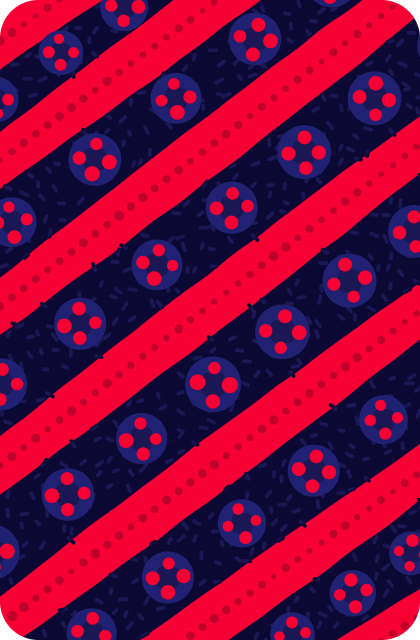
Give the GLSL for this pattern, as a Shadertoy shader.

```glsl
// Rounded card of slanted red stripes on navy, with beads along each stripe and
// four-spot discs between them. A cubic row curve spaces stripes and discs alike;
// hashes and gradient noise vary sizes, edges and the scattered flecks.

const vec3 RED = vec3(0.97, 0.0, 0.20);
const vec3 BEAD_RED = vec3(0.75, 0.0, 0.17);
const vec3 NAVY = vec3(0.045, 0.035, 0.20);
const vec3 DISC_BLUE = vec3(0.13, 0.13, 0.45);
const vec3 FLECK_BLUE = vec3(0.10, 0.09, 0.33);
const vec3 OUTSIDE = vec3(1.0);

// Lengths are fractions of the canvas height.
const vec2 MID = vec2(0.328, 0.5234);
const vec3 ROW_CURVE = vec3(0.2546, 0.0033, -0.00345);
const float STRIPE_HALF = 0.0405;
const float STRIPE_TAPER = 0.005;
const float EDGE_WOBBLE = 0.003;
const float BEAD_STEP = 0.0186;
const float DISC_RADIUS = 0.0418;
const float DISC_SQUEEZE = 0.0017;
const float FLECK_CELL = 0.027;
const float CORNER = 0.06;

// Disc rows from the top: anchor x, spacing in x.
const vec2 DISC_ROW[6] = vec2[6](
    vec2(0.194, 0.097), vec2(0.275, 0.125), vec2(0.362, 0.115),
    vec2(0.333, 0.110), vec2(0.378, 0.114), vec2(0.457, 0.096));

float hash(vec2 p) {
    vec3 q = fract(vec3(p.xyx) * 0.1031);
    q += dot(q, q.yzx + 33.33);
    return fract((q.x + q.y) * q.z);
}

float gradientDot(vec2 cell, vec2 offset) {
    float a = 6.2832 * hash(cell);
    return dot(vec2(cos(a), sin(a)), offset);
}

float gradientNoise(vec2 p) {
    vec2 i = floor(p), f = fract(p), u = f * f * (3.0 - 2.0 * f), e = vec2(1, 0);
    return mix(mix(gradientDot(i, f), gradientDot(i + e, f - e), u.x),
               mix(gradientDot(i + e.yx, f - e.yx), gradientDot(i + 1.0, f - 1.0), u.x), u.y);
}

float fill(float d) { return clamp(0.5 - d * iResolution.y, 0.0, 1.0); }

// Rows count downward from the middle; half rows hold the discs.
float rowSlope(float k) { return 0.765 - 0.007 * k - 0.01 * k * k; }

float rowHeight(float k, float x) {
    return MID.y - k * (ROW_CURVE.x + k * (ROW_CURVE.y + k * ROW_CURVE.z))
         + rowSlope(k) * (x - MID.x);
}

// x: distance to the nearest stripe edge, y: distance to the nearest bead
vec2 stripes(vec2 p) {
    vec2 nearest = vec2(1.0);
    float u = (p.x - MID.x) / MID.x;
    for (float k = -3.0; k <= 3.0; k++) {
        float s = rowSlope(k), dy = p.y - rowHeight(k, p.x);
        float d = abs(dy) * inversesqrt(1.0 + s * s) - STRIPE_HALF + STRIPE_TAPER * u * u;
        float n = round((p.x + dy * s / (1.0 + s * s)) / BEAD_STEP);
        float x = n * BEAD_STEP;
        float size = 0.006 + 0.0022 * gradientNoise(vec2(n * 0.23, k * 5.3))
                   + 0.0026 * (hash(vec2(n + 40.0, k + 9.0)) - 0.5);
        nearest = min(nearest, vec2(d, distance(p, vec2(x, rowHeight(k, x))) - size));
    }
    return nearest;
}

// Short rounded strokes on the navy, some spilling over stripe edges
float flecks(vec2 p) {
    float nearest = 1.0;
    vec2 cell = floor(p / FLECK_CELL);
    for (int i = 0; i < 9; i++) {
        vec2 id = cell + vec2(i % 3 - 1, i / 3 - 1) + 50.0;
        vec2 jitter = vec2(hash(id), hash(id + 71.3));
        vec2 c = (id - 50.0 + 0.1 + 0.8 * jitter) * FLECK_CELL;
        float a = 6.2832 * hash(id + 19.7);
        vec2 dir = vec2(cos(a), sin(a)), q = p - c;
        float len = mix(0.003, 0.0055, hash(id + 37.1));
        float d = length(q - dir * clamp(dot(q, dir), -len, len)) - 0.0029;
        if (d < 0.003 && stripes(c).x > 0.0) nearest = min(nearest, d);
    }
    return nearest;
}

// Blue disc with a dark hub and four uneven red spots
vec3 paintDisc(vec3 color, vec2 q, float r, vec2 seed) {
    color = mix(color, DISC_BLUE, fill(length(q) - r));
    vec2 hub = abs(q) - 0.18 * r;
    color = mix(color, FLECK_BLUE, fill(length(max(hub, 0.0)) - 0.25 * r));
    float turn = 0.35 * (hash(seed + 3.0) - 0.5);
    for (float i = 0.0; i < 4.0; i++) {
        float v = hash(seed + 11.0 * (i + 1.0)), a = 1.5708 * i + turn + 0.2 * (v - 0.5);
        vec2 c = vec2(cos(a), sin(a)) * r * mix(0.54, 0.62, v);
        color = mix(color, RED, fill(distance(q, c) - r * mix(0.22, 0.29, hash(seed + 7.0 * i))));
    }
    return color;
}

void mainImage(out vec4 fragColor, in vec2 fragCoord) {
    vec2 p = fragCoord / iResolution.y;
    vec2 stripe = stripes(p);
    float edge = stripe.x + EDGE_WOBBLE * gradientNoise(p * 14.0);
    vec3 color = mix(NAVY, RED, fill(edge));
    color = mix(color, BEAD_RED, fill(stripe.y));
    vec3 fleckColor = mix(NAVY, FLECK_BLUE, smoothstep(-0.001, 0.005, edge));
    color = mix(color, fleckColor, fill(flecks(p)));

    // Disc rows between the stripes
    for (int row = 0; row < 6; row++) {
        float k = float(row) - 2.5;
        for (float n = -4.0; n <= 4.0; n++) {
            vec2 seed = vec2(n + 20.0, k + 30.0);
            float x = DISC_ROW[row].x + n * (DISC_ROW[row].y - n * DISC_SQUEEZE);
            float r = DISC_RADIUS - 0.001 * k * k + 0.004 * (hash(seed) - 0.5);
            vec2 q = p - vec2(x, rowHeight(k, x));
            if (length(q) < r + 0.01) color = paintDisc(color, q, r, seed);
        }
    }

    // Rounded card outline
    vec2 halfSize = 0.5 * iResolution.xy / iResolution.y;
    vec2 b = abs(p - halfSize) - halfSize + CORNER;
    float card = length(max(b, 0.0)) + min(max(b.x, b.y), 0.0) - CORNER;
    fragColor = vec4(mix(OUTSIDE, color, fill(card)), 1.0);
}
```
